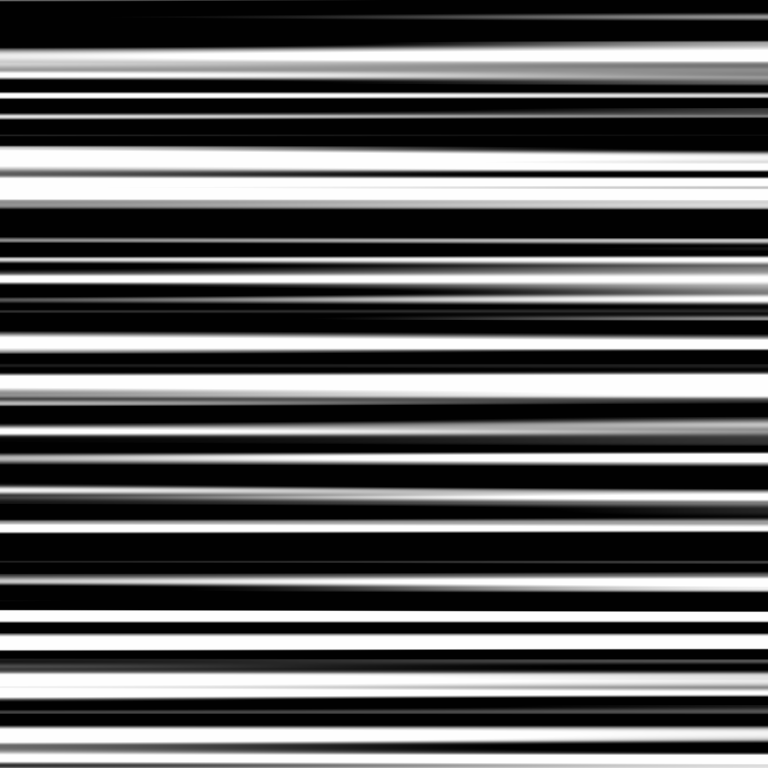
Reproduce this pattern procedurally as a three.js fragment shader.

```glsl
varying vec2 vUv;

const vec3 INK = vec3(0.005);
const vec3 PAPER = vec3(0.995);

float hash(float cell, float seed) {
  return fract(sin(cell * 12.9898 + seed * 78.233) * 43758.5453);
}

// Brightness of one row, drifting from the left side to the right
float rowLevel(float row, float x, float drift, float seed) {
  float slope = hash(row, seed + 3.7) - 0.5;
  return hash(row, seed) + slope * drift * (smoothstep(-0.1, 1.1, x) - 0.5);
}

// Stack of long rows blended smoothly into their neighbours
float streaks(vec2 p, float rows, float drift, float seed) {
  float y = p.y * rows + seed;
  float row = floor(y);
  float blend = smoothstep(0.0, 1.0, y - row);
  return mix(rowLevel(row, p.x, drift, seed),
             rowLevel(row + 1.0, p.x, drift, seed), blend);
}

// Steep tone curve that clips most rows to black or white
float contrast(float level, float low, float high) {
  return clamp((level - low) / (high - low), 0.0, 1.0);
}

void main() {
  // Broad bands layered with fine lines
  float broad = streaks(vUv, 59.0, 0.65, 2.3);
  float fine = streaks(vUv, 117.0, 0.65, 8.6);
  float level = mix(broad, fine, 0.46);

  float tone = contrast(level, 0.455, 0.675);
  tone = mix(tone, smoothstep(0.0, 1.0, tone), 0.5);
  gl_FragColor = vec4(mix(INK, PAPER, tone), 1.0);
}
```
